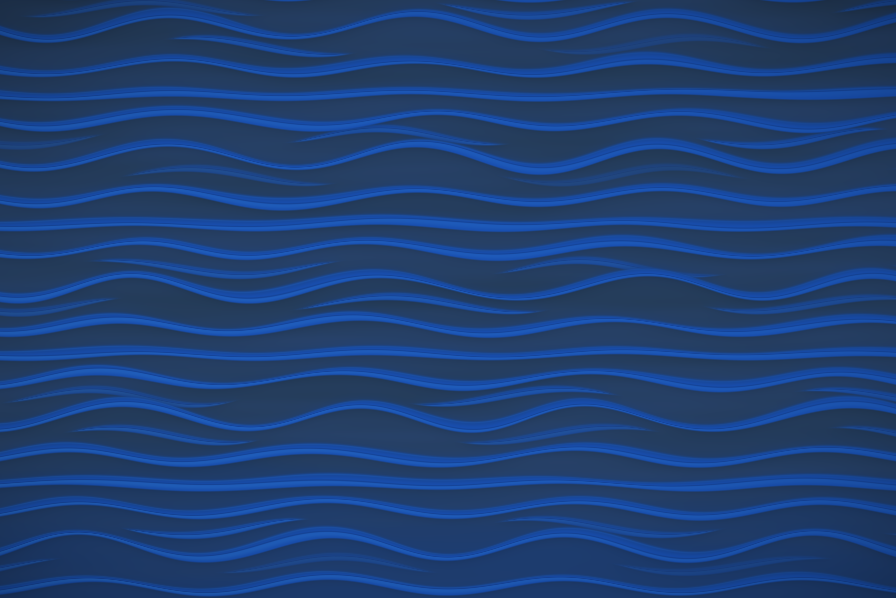
This background is drawn by a Shadertoy shader. Its source:

```glsl
// Rows of glossy blue wavy ribbons with tapering slivers over a dark slate backdrop.

const float TAU = 6.2831853;
const float CYCLE = 0.217;       // height of one calm-to-strong group of rows
const float TOP_ROW = 0.957;     // height of the first strong row
const float WAVELENGTH = 0.41;
const int ROWS_PER_CYCLE = 4;

const vec3 SLATE = vec3(0.14, 0.23, 0.34);
const vec3 STEEL = vec3(0.15, 0.25, 0.40);
const vec3 HAZE  = vec3(0.11, 0.24, 0.46);
const vec3 DEEP  = vec3(0.09, 0.27, 0.58);
const vec3 ROYAL = vec3(0.09, 0.30, 0.68);
const vec3 SHEEN = vec3(0.13, 0.38, 0.74);

float hash(vec2 p) {
    vec3 q = fract(vec3(p.xyx) * 0.1031);
    q += dot(q, q.yzx + 33.33);
    return fract((q.x + q.y) * q.z);
}

vec2 gradient(vec2 cell) {
    float angle = TAU * hash(cell + 17.0);
    return vec2(cos(angle), sin(angle));
}

// Gradient noise, roughly -0.7 to 0.7
float noise(vec2 p) {
    vec2 i = floor(p), f = fract(p);
    vec2 u = f * f * f * (f * (f * 6.0 - 15.0) + 10.0);
    vec2 e = vec2(0.0, 1.0);
    float low = mix(dot(gradient(i), f), dot(gradient(i + e.yx), f - e.yx), u.x);
    float high = mix(dot(gradient(i + e.xy), f - e.xy), dot(gradient(i + e.yy), f - e.yy), u.x);
    return mix(low, high, u.y);
}

// Wavy centre line with slowly wandering phase
float wave(float x, float amplitude, float crest, float seed) {
    float drift = 0.07 * noise(vec2(x * 1.4, seed));
    float wobble = 0.006 * noise(vec2(x * 2.6, seed + 5.3));
    return amplitude * cos(TAU * (x - crest + drift) / WAVELENGTH) + wobble;
}

// Crisp lower edge, softer upper edge, a crease inside, glow above and shade below
vec3 ribbon(vec3 base, float d, float halfWidth, float crease, float light, float opacity) {
    float aa = 0.7 / iResolution.y;
    float body = smoothstep(-aa, aa + 0.0012, d + halfWidth)
               * (1.0 - smoothstep(-0.0025 - aa, aa + 0.0008, d - halfWidth));
    float glow = exp(-max(d - halfWidth, 0.0) / 0.006) * step(0.0, d);
    float shade = exp(-max(-d - halfWidth, 0.0) / 0.007) * step(d, 0.0);
    vec3 col = mix(base, HAZE, 0.45 * glow * opacity) * (1.0 - 0.10 * shade * opacity);

    float t = clamp((d + halfWidth) / max(2.0 * halfWidth, 0.0005), 0.0, 1.0);
    float lowerFold = 1.0 - smoothstep(crease - 0.05, crease + 0.06, t);
    vec3 upper = mix(ROYAL, DEEP, smoothstep(crease, 1.0, t));
    vec3 lower = mix(ROYAL, SHEEN, light * smoothstep(0.0, 0.8 * crease, t));
    vec3 paint = mix(upper, lower, lowerFold);
    float rim = exp(-pow((t - 0.88) / 0.07, 2.0));
    paint = mix(paint, SHEEN, 0.45 * light * rim);
    paint *= 1.0 - 0.12 * exp(-pow((t - crease - 0.05) / 0.06, 2.0));
    return mix(col, paint, body * opacity);
}

// One full-width row of the pattern
vec3 drawRow(vec3 col, vec2 p, float row, float light) {
    float turn = TAU * row / float(ROWS_PER_CYCLE);
    float offset = 0.045 * sin(turn) + 0.012 * (1.0 - cos(turn));
    float y = TOP_ROW - CYCLE * (row / float(ROWS_PER_CYCLE) + offset);
    float seed = row * 3.71 + 0.37;
    float amplitude = 0.0125 + 0.0080 * cos(turn);
    float crest = 0.31 + 0.07 * (hash(vec2(row, 4.0)) - 0.5) - 0.012 * row;
    float d = p.y - y - wave(p.x, amplitude, crest, seed);
    float swell = noise(vec2(p.x * 3.2, seed + 9.1));
    float halfWidth = clamp(0.0082 + 0.0075 * swell, 0.0030, 0.0128);
    float crease = clamp(0.45 + 0.45 * noise(vec2(p.x * 2.0, seed + 2.7)), 0.2, 0.75);
    return ribbon(col, d, halfWidth, crease, light, 0.97);
}

// Short slivers that taper at both ends, scattered along a strong row
vec3 drawSlivers(vec3 col, vec2 p, float group, float side, float light) {
    float seed = group * 2.0 + side;
    float cellWidth = 0.66;
    float x = p.x / cellWidth + hash(vec2(seed, 8.0));
    float cell = floor(x);
    float span = mix(0.24, 0.36, hash(vec2(cell, seed + 3.0)));
    float u = (fract(x) - 0.5) / span;
    float taper = max(1.0 - u * u, 0.0);
    float y = TOP_ROW - CYCLE * (group + mix(-0.135, 0.155, side));
    float crest = 0.28 - 0.05 * group + 0.06 * side;
    float d = p.y - y - wave(p.x, 0.013, crest, seed * 4.3 + 0.6);
    float strength = mix(0.35, 0.95, hash(vec2(cell + 7.0, seed)));
    float opacity = strength * smoothstep(0.0, 0.45, taper);
    return ribbon(col, d, 0.0075 * taper, 0.5, light, opacity);
}

void mainImage(out vec4 fragColor, in vec2 fragCoord) {
    vec2 p = fragCoord / iResolution.y;
    vec2 uv = fragCoord / iResolution.xy;

    // Backdrop: streaky slate that turns bluer toward the bottom
    float streak = noise(p * vec2(1.6, 13.0)) + 0.4 * noise(p * vec2(4.0, 45.0));
    vec3 col = mix(SLATE, STEEL, clamp(0.55 + 0.9 * streak, 0.0, 1.0));
    col = mix(col, HAZE, 0.8 * smoothstep(0.28, 0.02, p.y + 0.12 * streak));

    // Sheen is strongest at the lower left
    float light = clamp(0.95 - 0.45 * uv.x - 0.25 * uv.y, 0.0, 1.0);
    for (int g = 0; g < 6; g++) {
        col = drawSlivers(col, p, float(g), 0.0, light);
        col = drawSlivers(col, p, float(g), 1.0, light);
    }
    for (int i = -1; i < 21; i++) col = drawRow(col, p, float(i), light);

    // Gentle darkening at the corners
    vec2 c = uv - 0.5;
    col *= 1.03 - 0.45 * pow(dot(c, c) * 1.6, 2.0);
    fragColor = vec4(col, 1.0);
}
```
